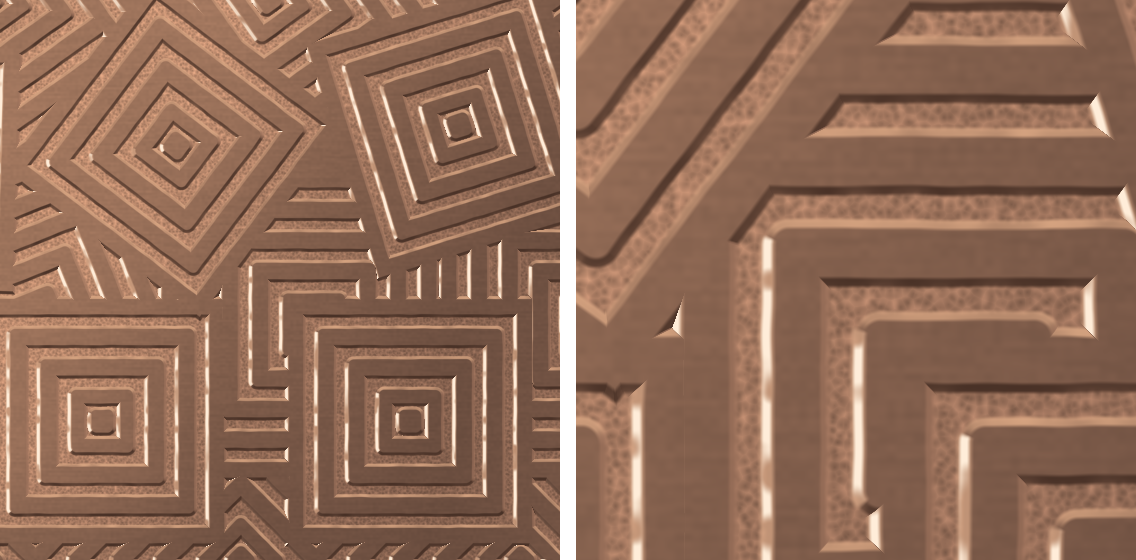
Left: the whole. Right: its middle third, enlarged.
This pattern is drawn by a three.js fragment shader. Its source:

```glsl
// Embossed copper sheet: overlapping tilted plates of concentric square grooves.
// Each plate is a distance field that cuts off the plates beneath it; groove
// walls are lit by their direction, groove floors carry a cellular grain.
varying vec2 vUv;

const float PITCH = 0.0546;

vec2 hash2(vec2 p) {
  vec3 q = fract(vec3(p.xyx) * vec3(0.1031, 0.1030, 0.0973));
  q += dot(q, q.yzx + 33.33);
  return fract((q.xx + q.yz) * q.zy);
}

// Distance to the nearest scattered point
float cellular(vec2 p) {
  vec2 cell = floor(p), f = fract(p);
  float nearest = 2.0;
  for (int j = -1; j <= 1; j++)
    for (int i = -1; i <= 1; i++) {
      vec2 o = vec2(float(i), float(j));
      nearest = min(nearest, length(o + hash2(cell + o) - f));
    }
  return nearest;
}

float valueNoise(vec2 p) {
  vec2 i = floor(p), f = fract(p);
  f = f * f * (3.0 - 2.0 * f);
  return mix(mix(hash2(i).x, hash2(i + vec2(1, 0)).x, f.x),
             mix(hash2(i + vec2(0, 1)).x, hash2(i + vec2(1, 1)).x, f.x), f.y);
}

// Lay one plate over the groove field; negative values lie in a groove
float stamp(float field, vec2 p, float angle, float rings) {
  float c = cos(angle), s = sin(angle);
  vec2 q = abs(mat2(c, -s, s, c) * p);
  float reach = max(q.x, q.y);
  float k = clamp(floor((reach + 0.013) / PITCH), 0.0, rings);
  float inner = k < 0.5 ? 0.023 : k * PITCH + 0.004;
  float outer = inner + (k < 0.5 ? 0.006 : 0.020);
  // Rounded inner rim, sharp outer rim
  vec2 e = q - inner + 0.013;
  float rim = length(max(e, 0.0)) + min(max(e.x, e.y), 0.0) - 0.013;
  float groove = max(-rim, reach - outer);
  float edge = rings * PITCH + 0.057;
  return min(max(field, edge - reach), groove);
}

// Staggered rows of plates: even rows lie beneath odd rows
float grooves(vec2 p) {
  float field = 1.0;
  for (int n = 0; n < 5; n++) {
    float row = mod(2.0 * float(n), 5.0);
    bool upper = mod(row, 2.0) > 0.5;
    for (int m = -1; m <= 1; m++) {
      float i = float(m);
      vec2 centre;
      float angle;
      if (upper) {
        float lift = (row - 1.0) * 0.5;
        centre = vec2(0.182 + 0.133 * lift + (0.55 - 0.045 * lift) * i,
                      0.248 + lift * (0.492 + 0.036 * i));
        angle = lift * (0.92 - 0.62 * i);
      } else {
        bool middle = abs(row - 2.0) < 0.5;
        centre = middle ? vec2(0.56 + 0.5 * i, 0.42) : vec2(0.43 + 0.012 * row + 0.5 * i, row * 0.25);
        angle = middle ? 0.38 * max(-i, 0.0) : 0.78 - 0.04 * row;
      }
      field = stamp(field, p - centre, angle, upper ? 3.0 : 4.0);
    }
  }
  return field;
}

void main() {
  // Slight waver keeps the rims from being perfectly straight
  vec2 p = vUv + 0.0012 * (vec2(valueNoise(vUv * 45.0), valueNoise(vUv * 45.0 + 70.0)) - 0.5);
  float d = grooves(p);
  float step1 = 0.0012;
  vec2 slope = vec2(grooves(p + vec2(step1, 0.0)) - grooves(p - vec2(step1, 0.0)),
                    grooves(p + vec2(0.0, step1)) - grooves(p - vec2(0.0, step1)));
  vec2 facing = -slope / max(length(slope), 0.0001);

  // Polished faces, darkening to the lower right
  float shade = smoothstep(0.25, 1.35, vUv.x + 0.75 * (1.0 - vUv.y));
  vec3 copper = mix(vec3(0.62, 0.455, 0.36), vec3(0.44, 0.32, 0.26), shade);
  float brushed = valueNoise(vUv * vec2(30.0, 260.0)) + valueNoise(vUv * 190.0) - 1.0;
  copper *= 1.0 + 0.05 * brushed + 0.10 * (valueNoise(vUv * 5.0) - 0.5);

  // Grainy groove floors
  float grain = 0.6 * cellular(vUv * 170.0) + 0.4 * valueNoise(vUv * 300.0);
  vec3 ground = copper * (1.19 + 0.55 * (grain - 0.48)) + vec3(0.025, 0.018, 0.012);
  vec3 color = mix(copper, ground, 1.0 - smoothstep(-0.0025, 0.001, d));

  // Walls: shadow facing down, warm rim facing up, glint facing left
  float wall = 1.0 - smoothstep(0.0012, 0.0042, abs(d));
  float wear = valueNoise(vUv * 60.0);
  float shadow = smoothstep(0.1, 0.75, dot(facing, vec2(0.3, -0.95)));
  float rim = smoothstep(0.2, 0.85, dot(facing, vec2(0.05, 1.0)));
  float side = smoothstep(0.75, 0.98, facing.x);
  float glint = smoothstep(0.80, 0.94, dot(facing, vec2(-0.98, -0.17)));
  color = mix(color, vec3(0.27, 0.18, 0.14), wall * shadow * (0.65 + 0.3 * wear));
  color = mix(color, vec3(0.85, 0.65, 0.51), wall * rim * (0.55 + 0.4 * wear));
  color = mix(color, vec3(0.70, 0.51, 0.41), wall * side * 0.5);
  float glow = 1.0 - smoothstep(0.0022, 0.0062, abs(d));
  color = mix(color, vec3(0.84, 0.65, 0.52), glow * glint * 0.75);
  color = mix(color, vec3(1.0, 0.93, 0.85), wall * glint * smoothstep(0.15, 0.5, wear));
  gl_FragColor = vec4(color, 1.0);
}
```
